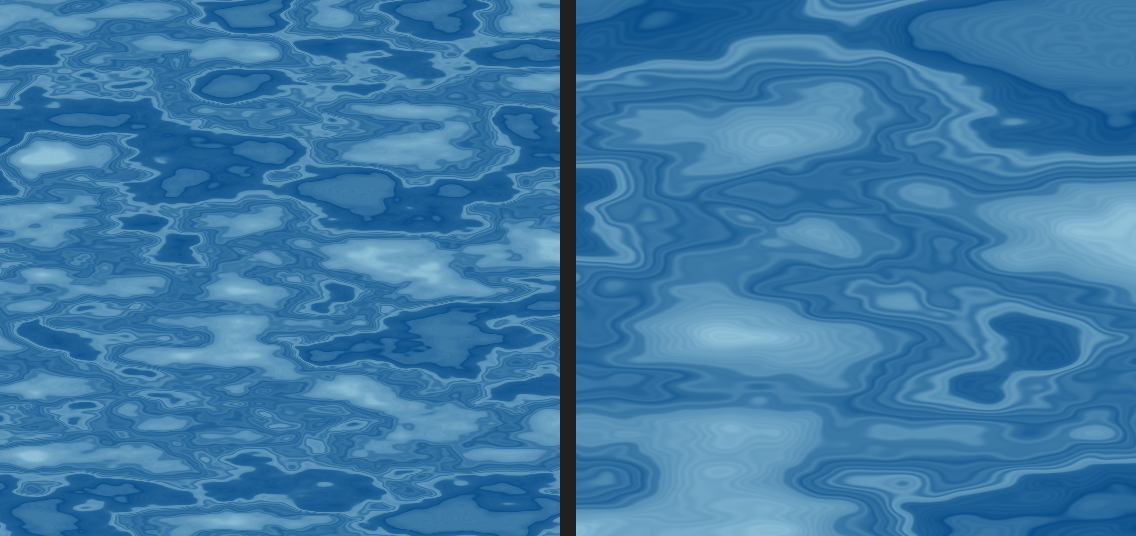
Left: the whole. Right: its middle third, enlarged.
Reproduce this texture procedurally as a Shadertoy shader.

```glsl
// Rippled water: a horizontally stretched fractal noise gives a height,
// and a non-monotonic tone ramp turns that height into nested contour
// bands, dark pools and pale glints between a deep and a pale blue.

const vec3 DEEP_BLUE = vec3(0.05, 0.32, 0.55);
const vec3 PALE_BLUE = vec3(0.45, 0.66, 0.78);
const vec2 CELLS = vec2(5.6, 16.0);   // coarsest noise cells per canvas height
const int OCTAVES = 4;
const int STOPS = 20;

float hash(vec2 cell) {
    return fract(sin(dot(cell, vec2(127.1, 311.7))) * 43758.5453);
}

float valueNoise(vec2 p) {
    vec2 cell = floor(p);
    vec2 f = fract(p);
    vec2 s = f * f * (3.0 - 2.0 * f);
    float bottom = mix(hash(cell), hash(cell + vec2(1.0, 0.0)), s.x);
    float top = mix(hash(cell + vec2(0.0, 1.0)), hash(cell + vec2(1.0, 1.0)), s.x);
    return mix(bottom, top, s.y);
}

// Octaves of noise, normalised to 0..1
float fractalNoise(vec2 p, int octaves) {
    float sum = 0.0;
    float total = 0.0;
    float amplitude = 0.5;
    for (int i = 0; i < octaves; i++) {
        sum += amplitude * valueNoise(p);
        total += amplitude;
        amplitude *= 0.48;
        p = p * 2.03 + vec2(17.3, 9.7);
    }
    return sum / total;
}

// Tone from 0 (deep) to 1 (pale); each stop holds height and tone
float bandTone(float height) {
    vec2 stops[STOPS] = vec2[STOPS](
        vec2(0.20, 0.46), vec2(0.30, 0.32),                     // pool islands
        vec2(0.322, 0.00), vec2(0.345, 0.10),                   // pool outline
        vec2(0.40, 0.16), vec2(0.425, 0.22),                    // dark pools
        vec2(0.445, 0.72), vec2(0.468, 0.80),                   // bright rim
        vec2(0.482, 0.36), vec2(0.497, 0.64),                   // thin inner rim
        vec2(0.515, 0.30), vec2(0.530, 0.46),                   // open water
        vec2(0.545, 0.26), vec2(0.575, 0.36), vec2(0.590, 0.20),
        vec2(0.615, 0.52), vec2(0.632, 0.40),                   // pale slopes
        vec2(0.660, 0.74), vec2(0.730, 0.90), vec2(0.84, 1.25));// glints
    float tone = stops[0].y;
    for (int i = 1; i < STOPS; i++) {
        tone = mix(tone, stops[i].y, smoothstep(stops[i - 1].x, stops[i].x, height));
    }
    return tone;
}

// Faint fine contour lines, faded where they become too dense to resolve
float fineContours(float height, float frequency, float strength) {
    float phase = height * frequency;
    float fade = 1.0 - smoothstep(1.0, 3.0, fwidth(phase));
    return strength * fade * sin(phase);
}

void mainImage(out vec4 fragColor, in vec2 fragCoord) {
    vec2 uv = fragCoord / iResolution.y;

    // Gentle sideways warp makes the outlines wander
    vec2 p = uv * CELLS + vec2(3.4, 7.6);
    p.x += 0.4 * (fractalNoise(p * 1.3 + 41.0, 2) - 0.5);

    float height = fractalNoise(p, OCTAVES);
    float tone = bandTone(height) + fineContours(height, 330.0, 0.04);
    fragColor = vec4(mix(DEEP_BLUE, PALE_BLUE, tone), 1.0);
}
```
